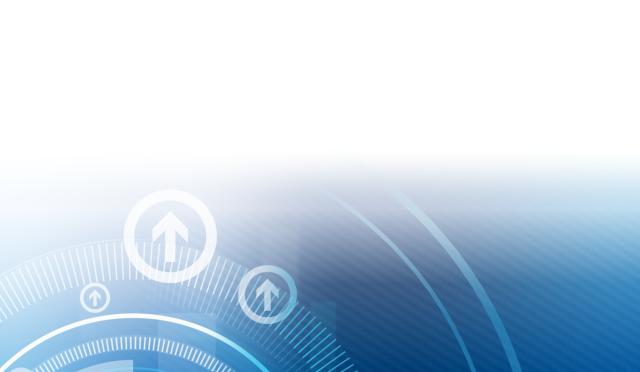
Give the GLSL for this background, as a Shadertoy shader.

```glsl
const float TAU = 6.2831853;
const vec3 WHITE = vec3(1.0);
const vec3 CYAN = vec3(0.25, 0.78, 0.94);

// Coverage of a shape from its signed distance
float fill(float dist, float soft) {
    return smoothstep(soft, -soft, dist);
}

float band(float radius, float center, float halfWidth, float soft) {
    return fill(abs(radius - center) - halfWidth, soft);
}

float boxDistance(vec2 p, vec2 halfSize) {
    vec2 d = abs(p) - halfSize;
    return length(max(d, 0.0)) + min(max(d.x, d.y), 0.0);
}

// Vertical ramp: white, haze, middle tone, deep tone
vec3 ramp(float y, vec3 haze, vec3 middle, vec3 deep) {
    vec3 c = mix(WHITE, haze, smoothstep(0.353, 0.25, y));
    c = mix(c, middle, clamp((0.255 - y) / 0.117, 0.0, 1.0));
    return mix(c, deep, clamp((0.138 - y) / 0.138, 0.0, 1.0));
}

vec3 backdrop(vec2 p) {
    vec3 left = ramp(p.y, vec3(0.96, 0.98, 1.0), vec3(0.83, 0.91, 0.97), vec3(0.55, 0.78, 0.92));
    vec3 inner = ramp(p.y, vec3(0.92, 0.94, 0.97), vec3(0.66, 0.76, 0.88), vec3(0.22, 0.52, 0.78));
    vec3 center = ramp(p.y, vec3(0.76, 0.80, 0.87), vec3(0.25, 0.37, 0.53), vec3(0.0, 0.24, 0.45));
    vec3 right = ramp(p.y, vec3(0.75, 0.87, 0.94), vec3(0.24, 0.55, 0.76), vec3(0.03, 0.35, 0.62));
    vec3 c = mix(left, inner, smoothstep(0.0, 0.29, p.x));
    c = mix(c, center, smoothstep(0.28, 0.54, p.x));
    return mix(c, right, smoothstep(0.60, 1.03, p.x));
}

// Radial strokes between two radii
float ticks(vec2 d, float inner, float outer, float count, float halfWidth, float soft) {
    float r = length(d);
    float cell = fract(atan(d.x, d.y) * count / TAU) - 0.5;
    float across = abs(cell) * TAU / count * r - halfWidth;
    float along = abs(r - 0.5 * (inner + outer)) - 0.5 * (outer - inner);
    return fill(max(across, along), soft);
}

// Upward arrow inside a ring of unit radius
float arrowDistance(vec2 q) {
    float chevron = max(abs(q.y + abs(q.x) - 0.39) - 0.15, abs(q.x) - 0.38);
    float shaft = boxDistance(q - vec2(0.0, -0.10), vec2(0.11, 0.45));
    return min(chevron, shaft);
}

float badge(vec2 p, vec2 center, float radius, float soft) {
    vec2 q = (p - center) / radius;
    float s = soft / radius;
    return max(band(length(q), 0.885, 0.115, s), fill(arrowDistance(q), s));
}

float panel(vec2 p, vec2 center, vec2 halfSize, float soft) {
    return fill(boxDistance(p - center, halfSize), soft);
}

void mainImage(out vec4 fragColor, in vec2 fragCoord) {
    vec2 p = fragCoord / iResolution.x;
    float soft = 0.8 / iResolution.x;
    vec3 color = backdrop(p);

    // Fine diagonal stripes, strongest low down
    float depth = smoothstep(0.32, 0.12, p.y);
    float stripe = sin((p.x * 0.53 + p.y * 0.85) * TAU / 0.0145);
    color += 0.013 * stripe * depth * smoothstep(0.1, 0.4, p.x);

    // Translucent panels
    color = mix(color, WHITE, 0.13 * panel(p, vec2(0.292, 0.04), vec2(0.045, 0.052), soft));
    color = mix(color, WHITE, 0.09 * panel(p, vec2(0.235, 0.12), vec2(0.11, 0.07), 0.008));
    color = mix(color, WHITE, 0.08 * panel(p, vec2(0.438, 0.165), vec2(0.028, 0.06), 0.006));
    color = mix(color, CYAN, 0.10 * panel(p, vec2(0.505, 0.05), vec2(0.02, 0.06), 0.003));

    // Concentric dial; white on the left, cyan on the right
    vec2 d = p - vec2(0.208, -0.203);
    float r = length(d);
    vec3 ink = mix(WHITE, CYAN, smoothstep(0.30, 0.48, p.x));
    color = mix(color, CYAN, 0.30 * exp(-abs(r - 0.28) * 28.0) * smoothstep(0.2, 0.4, p.x));
    color = mix(color, WHITE, 0.13 * fill(r - 0.407, soft) * smoothstep(0.34, 0.40, r)
        * smoothstep(0.5, 0.3, p.x));
    color = mix(color, ink, 0.72 * ticks(d, 0.348, 0.406, 214.0, 0.0011, soft));
    color = mix(color, ink, 0.28 * ticks(d, 0.315, 0.365, 214.0, 0.0009, soft)
        * smoothstep(0.2, 0.32, p.x));
    color = mix(color, WHITE, 0.12 * band(r, 0.249, 0.012, soft));
    color = mix(color, ink, 0.80 * ticks(d, 0.239, 0.258, 214.0, 0.0012, soft));
    vec3 arcInk = mix(WHITE, CYAN, smoothstep(0.31, 0.42, p.x));
    color = mix(color, arcInk, 0.95 * band(r, 0.291, 0.0036, soft));
    color = mix(color, CYAN, 0.60 * band(r, 0.209, 0.0015, soft));
    color = mix(color, WHITE, 0.45 * fill(max(r - 0.222, d.x), soft));
    color = mix(color, WHITE, 0.35 * band(r, 0.410, 0.0012, soft) * smoothstep(0.3, 0.15, p.x));

    // Wide pale arcs sweeping to the lower right
    float reach = smoothstep(0.36, 0.22, p.y) * smoothstep(0.35, 0.6, p.x);
    vec3 sweep = mix(vec3(0.80, 0.91, 0.95), vec3(0.18, 0.58, 0.78), smoothstep(0.25, 0.06, p.y));
    color = mix(color, sweep, 0.55 * reach * band(r, 0.570, 0.0035, soft));
    color = mix(color, sweep, 0.55 * reach * band(r, 0.634, 0.0070, soft));

    // Ringed arrows and a corner disc
    color = mix(color, WHITE, 0.78 * badge(p, vec2(0.266, 0.212), 0.073, soft));
    vec3 tint = mix(WHITE, CYAN, smoothstep(0.40, 0.47, p.x) * 0.75);
    color = mix(color, tint, 0.58 * badge(p, vec2(0.418, 0.121), 0.046, soft));
    color = mix(color, WHITE, 0.72 * badge(p, vec2(0.1485, 0.116), 0.0235, soft));
    color = mix(color, WHITE, 0.55 * fill(length(p - vec2(0.033, -0.019)) - 0.026, soft));

    fragColor = vec4(clamp(color, 0.0, 1.0), 1.0);
}
```
